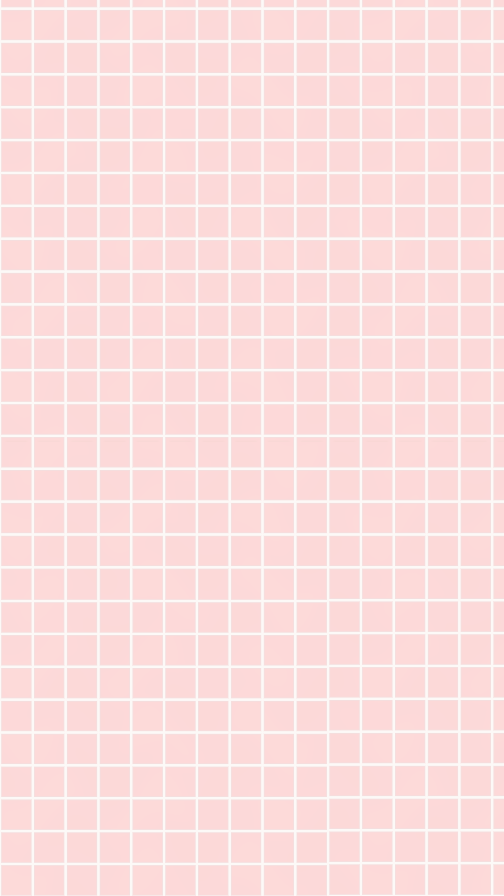
This pattern is drawn by a WebGL 2 fragment shader. Its source:

```glsl
#version 300 es
precision highp float;

uniform vec2 u_resolution;
out vec4 fragColor;

// Soft coverage of a band around distance zero
float band(float dist, float halfWidth, float blur) {
    return 1.0 - smoothstep(halfWidth - blur, halfWidth + blur, dist);
}

// Distance to the nearest whole number
float lineDistance(float x) {
    return abs(fract(x + 0.5) - 0.5);
}

// Slow mottling from layered sines
float mottle(vec2 p) {
    return sin(p.x * 1.7 + sin(p.y * 1.3)) * 0.6
         + sin(p.y * 2.9 + sin(p.x * 2.3) * 1.5) * 0.4;
}

void main() {
    // Grid units: about 15.4 cells across and 27.3 up
    vec2 cell = gl_FragCoord.xy / u_resolution.x * vec2(15.36, 15.335);
    float pixel = 15.36 / u_resolution.x;

    // The lower left rows sit slightly low
    float slip = step(cell.x, 10.0) * step(cell.y, 9.5);
    cell.y += 0.025 * slip;

    float dist = min(lineDistance(cell.x), lineDistance(cell.y));

    vec3 pink = vec3(0.99, 0.852, 0.85);
    vec3 fringe = vec3(0.96, 0.87, 0.87);
    vec3 white = vec3(0.988, 0.975, 0.968);

    vec3 color = pink + 0.002 * mottle(cell);

    // Faint worn dashes under one row line
    float along = abs(fract(cell.x) - 0.5);
    float dash = band(along, 0.33, 0.06) * band(abs(cell.y - 13.84), 0.015, pixel * 0.6);
    color = mix(color, vec3(0.95, 0.83, 0.81), 0.5 * dash);

    // Pale lines with a dull fringe
    color = mix(color, fringe, band(dist, 0.066, pixel * 0.5));
    color = mix(color, white, band(dist, 0.038, pixel * 0.5));

    fragColor = vec4(color, 1.0);
}
```
